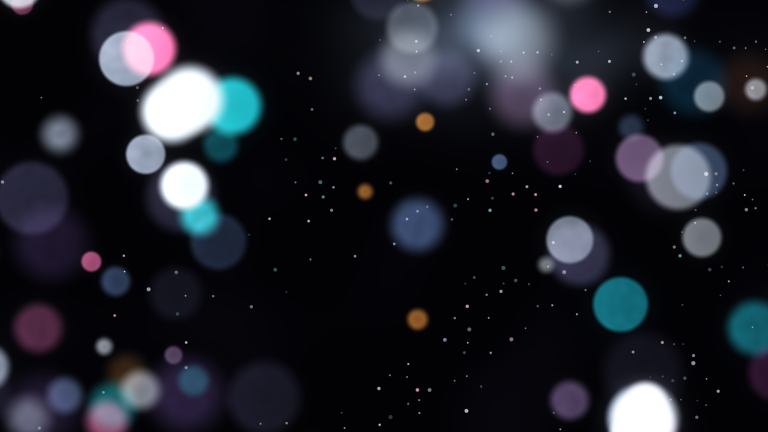
Give the GLSL for this background, as a WebGL 1 fragment shader.

```glsl
precision highp float;
// Night bokeh: soft and crisp light discs over near-black, with a pale
// haze and fine dust. Discs come from jittered grids and spiral clusters,
// blended by screening; gradient noise shapes the haze, dust and mottling.

uniform vec2 u_resolution;

#define NIGHT vec3(0.008, 0.008, 0.020)
#define SILVER vec3(0.82, 0.86, 0.91)
#define SLATE vec3(0.38, 0.48, 0.66)
#define TEAL vec3(0.10, 0.62, 0.66)
#define MAUVE vec3(0.74, 0.58, 0.80)
#define PINK vec3(0.94, 0.44, 0.66)
#define AMBER vec3(0.80, 0.50, 0.20)
#define HAZE_CENTER vec2(1.15, 0.90)
#define HAZE_GAIN 0.42
#define HOLLOW_CENTER vec2(1.02, 0.33)
#define DUST_CELL 0.028
#define DUST_CHANCE 0.42

vec3 hash3(vec2 p) {
  vec3 q = fract(p.xyx * vec3(0.1031, 0.1030, 0.0973));
  q += dot(q, q.yxz + 33.33);
  return fract((q.xxy + q.yzz) * q.zyx);
}

float cornerSlope(vec2 corner, vec2 offset) {
  float angle = 6.2832 * hash3(corner + 71.0).x;
  return dot(vec2(cos(angle), sin(angle)), offset);
}

// Gradient noise, roughly -0.7 to 0.7.
float gradientNoise(vec2 p) {
  vec2 i = floor(p), f = fract(p), e = vec2(1.0, 0.0);
  vec2 u = f * f * f * (f * (f * 6.0 - 15.0) + 10.0);
  float low = mix(cornerSlope(i, f), cornerSlope(i + e, f - e), u.x);
  float high = mix(cornerSlope(i + e.yx, f - e.yx), cornerSlope(i + e.xx, f - e.xx), u.x);
  return mix(low, high, u.y);
}

vec3 screen(vec3 base, vec3 light) {
  return 1.0 - (1.0 - base) * (1.0 - min(light, 1.0));
}

vec3 lightColor(float pick) {
  vec3 color = mix(SILVER, SLATE, step(0.44, pick));
  color = mix(color, TEAL, step(0.60, pick));
  color = mix(color, MAUVE, step(0.72, pick));
  color = mix(color, PINK, step(0.82, pick));
  return mix(color, AMBER, step(0.92, pick));
}

// Soft-edged disc, shaded across, with a weak outer glow.
float discLight(vec2 offset, float radius, float blur) {
  float d = length(offset);
  float disc = 1.0 - smoothstep(radius - blur, radius + blur, d);
  float shade = 0.92 + 0.10 * d / radius - 0.08 * offset.x / radius;
  return disc * shade + 0.08 * exp(-pow(d / (radius * 1.25), 4.0));
}

// One grid of discs; each range holds its smallest and largest value.
vec3 discLayer(vec3 base, vec2 p, float cell, float chance, vec2 radii,
               vec2 blurs, vec2 gains, vec3 tint, float seed) {
  vec2 home = floor(p / cell);
  float mottle = 1.0 + 0.10 * gradientNoise(p * 38.0 + seed);
  for (int k = 0; k < 9; k++) {
    vec2 id = home + vec2(mod(float(k), 3.0), floor(float(k) / 3.0)) - 1.0;
    vec3 place = hash3(id + seed);
    vec3 look = hash3(id + seed * 1.7 + 19.3);
    vec2 center = (id + 0.15 + 0.7 * place.xy) * cell;
    // Lights thin out around a dark hollow.
    float crowd = mix(0.4, 1.0, smoothstep(0.12, 0.65, length(center - HOLLOW_CENTER)));
    if (place.z < chance * crowd) {
      float blur = mix(blurs.x, blurs.y, look.z * look.z);
      float gain = mix(gains.x, gains.y, fract(look.y * 7.0 + look.z * 5.0));
      float disc = discLight(p - center, mix(radii.x, radii.y, look.y), blur);
      base = screen(base, lightColor(look.x) * tint * gain * mottle * disc);
    }
  }
  return base;
}

// Lights spiralling out from a center, each smaller than the last.
vec3 lightCluster(vec3 base, vec2 p, vec2 center, float spread, vec2 radii,
                  float blur, float gain, float hue, float turn) {
  for (int k = 0; k < 5; k++) {
    float t = float(k) / 4.0, angle = turn + 9.6 * t;
    vec2 offset = p - center - spread * t * vec2(cos(angle), sin(angle));
    float disc = discLight(offset, mix(radii.x, radii.y, t), blur * (1.0 - 0.4 * t));
    base = screen(base, lightColor(fract(hue + 1.16 * t)) * gain * disc);
  }
  return base;
}

// Pale specks, gathered in drifts toward the right.
vec3 dustLight(vec2 p, float pixel) {
  vec2 id = floor(p / DUST_CELL);
  vec3 place = hash3(id + 211.0), look = hash3(id + 307.0);
  float drift = smoothstep(-0.3, 0.4, gradientNoise(id * 0.11 + 5.0));
  float chance = DUST_CHANCE * drift * mix(0.2, 1.0, smoothstep(0.5, 1.0, p.x));
  float d = length(p - (id + 0.2 + 0.6 * place.xy) * DUST_CELL);
  float radius = mix(0.0012, 0.0042, look.x * look.x);
  float speck = 1.0 - smoothstep(radius - 0.5 * pixel, radius + pixel, d);
  return mix(SILVER, lightColor(look.z), 0.5) * speck * mix(0.25, 0.9, look.y) * step(place.z, chance);
}

void main() {
  float pixel = 1.0 / u_resolution.y;
  vec2 p = gl_FragCoord.xy * pixel;
  // Haze cloud over a nearly black ground.
  float cloud = max(0.85 + 0.8 * gradientNoise(p * 6.0), 0.0);
  vec2 reach = (p - HAZE_CENTER) / vec2(0.26, 0.13);
  vec3 color = NIGHT + vec3(0.03, 0.03, 0.055) * max(gradientNoise(p * 3.0), 0.0);
  color = screen(color, vec3(0.72, 0.84, 1.0) * HAZE_GAIN * cloud * exp(-dot(reach, reach)));
  // Scattered discs, from faint and wide to bright and small.
  color = discLayer(color, p, 0.24, 0.66, vec2(0.045, 0.09), vec2(0.012, 0.045), vec2(0.06, 0.26), vec3(0.85, 0.80, 1.12), 11.0);
  color = discLayer(color, p, 0.20, 0.50, vec2(0.032, 0.066), vec2(0.005, 0.03), vec2(0.22, 0.72), vec3(0.94, 0.97, 1.03), 43.0);
  color = discLayer(color, p, 0.29, 0.42, vec2(0.036, 0.06), vec2(0.006, 0.026), vec2(0.8, 1.1), vec3(1.0), 87.0);
  color = discLayer(color, p, 0.15, 0.20, vec2(0.016, 0.030), vec2(0.004, 0.016), vec2(0.35, 0.9), vec3(1.0), 131.0);
  // Clusters: hazy top, right edge, lower left, then the two blazing ones.
  color = lightCluster(color, p, vec2(1.20, 0.91), 0.26, vec2(0.08, 0.06), 0.045, 0.34, 0.17, 0.0);
  color = lightCluster(color, p, vec2(1.57, 0.59), 0.20, vec2(0.075, 0.035), 0.012, 0.50, 0.17, 4.17);
  color = lightCluster(color, p, vec2(0.26, 0.06), 0.15, vec2(0.05, 0.035), 0.024, 0.55, 0.61, 2.0);
  color = lightCluster(color, p, vec2(0.44, 0.77), 0.20, vec2(0.075, 0.055), 0.022, 1.15, 0.03, 1.33);
  color = lightCluster(color, p, vec2(1.49, 0.03), 0.05, vec2(0.075, 0.035), 0.020, 1.2, 0.17, 0.5);
  gl_FragColor = vec4(screen(color, dustLight(p, pixel)), 1.0);
}
```
